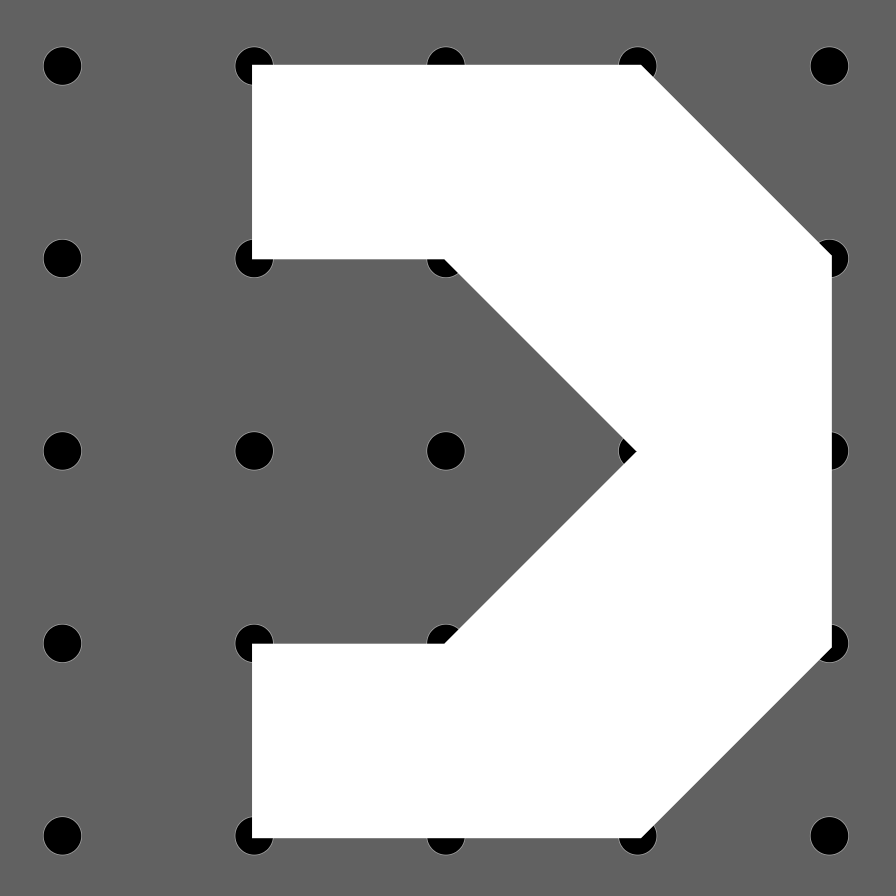
Reproduce this background procedurally as a three.js fragment shader.

```glsl
// A white angular bracket, open to the left, over a grey board of black pegs.
// Pegs repeat on a clamped 5 by 5 grid; the bracket is a chamfered box minus
// a pointed gap, both mirrored about one horizontal axis.

varying vec2 vUv;

const vec3 BOARD_COLOR = vec3(0.38);
const vec3 PEG_COLOR = vec3(0.0);
const vec3 RIM_COLOR = vec3(0.66);
const vec3 BRACKET_COLOR = vec3(1.0);

// Peg grid
const vec2 PEG_ORIGIN = vec2(0.0697, 0.0671);
const vec2 PEG_SPACING = vec2(0.2140, 0.2148);
const float LAST_PEG = 4.0;
const float PEG_RADIUS = 0.0210;
const float RIM_WIDTH = 0.0008;

// Bracket; the reaches are the x where each diagonal meets the axis
const float AXIS_Y = 0.4961;
const float LEFT_X = 0.2813;
const float RIGHT_X = 0.9284;
const float HALF_HEIGHT = 0.4316;
const float GAP_HALF_HEIGHT = 0.2145;
const float CHAMFER_REACH = 1.1471;
const float GAP_REACH = 0.7103;
const float INV_SQRT2 = 0.70711;

float pegDistance(vec2 p) {
  vec2 cell = floor((p - PEG_ORIGIN) / PEG_SPACING + 0.5);
  cell = clamp(cell, 0.0, LAST_PEG);
  return length(p - PEG_ORIGIN - cell * PEG_SPACING) - PEG_RADIUS;
}

float bracketDistance(vec2 p) {
  float h = abs(p.y - AXIS_Y);
  float diagonal = p.x + h;
  float box = max(max(LEFT_X - p.x, p.x - RIGHT_X), h - HALF_HEIGHT);
  float body = max(box, (diagonal - CHAMFER_REACH) * INV_SQRT2);
  float gap = max(h - GAP_HALF_HEIGHT, (diagonal - GAP_REACH) * INV_SQRT2);
  return max(body, -gap);
}

// Coverage of a shape from its signed distance
float coverage(float dist, float pixel) {
  return clamp(0.5 - dist / pixel, 0.0, 1.0);
}

void main() {
  float pixel = max(fwidth(vUv.x), 0.00001);

  // Pegs with a thin light rim
  float peg = pegDistance(vUv);
  vec3 color = mix(BOARD_COLOR, RIM_COLOR, coverage(peg - RIM_WIDTH, pixel));
  color = mix(color, PEG_COLOR, coverage(peg, pixel));

  // Bracket on top
  color = mix(color, BRACKET_COLOR, coverage(bracketDistance(vUv), pixel));

  gl_FragColor = vec4(color, 1.0);
}
```
